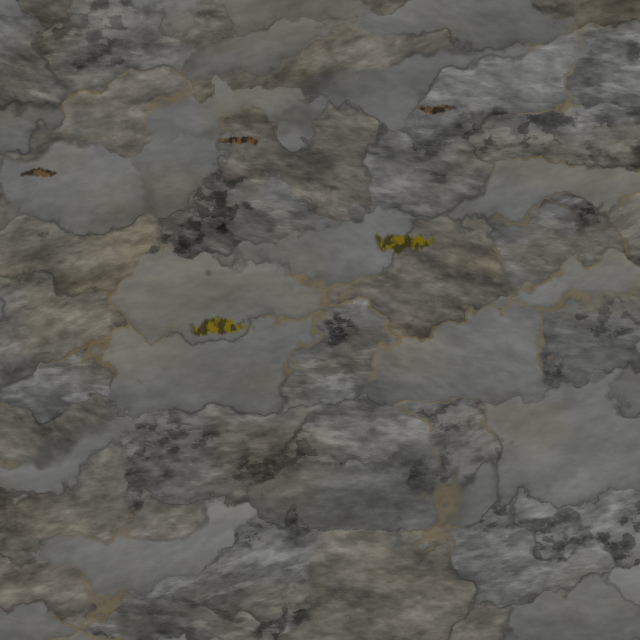
Give the GLSL for this texture, as a Shadertoy shader.

```glsl
vec2 hash2(vec2 p) {
    vec3 a = fract(vec3(p.xyx) * vec3(0.1031, 0.1030, 0.0973));
    a += dot(a, a.yzx + 33.33);
    return fract((a.xx + a.yz) * a.zy);
}

float noise(vec2 p) {
    vec2 i = floor(p), f = fract(p);
    f = f * f * (3.0 - 2.0 * f);
    float low = mix(hash2(i).x, hash2(i + vec2(1, 0)).x, f.x);
    float high = mix(hash2(i + vec2(0, 1)).x, hash2(i + vec2(1, 1)).x, f.x);
    return mix(low, high, f.y);
}

float fbm(vec2 p) {
    float sum = 0.0, amp = 0.5;
    for (int i = 0; i < 5; i++) {
        sum += amp * noise(p);
        p = mat2(0.96, 0.28, -0.28, 0.96) * p * 2.03 + 17.3;
        amp *= 0.53;
    }
    return sum / 1.02;
}

// Surface of one stone: smooth slate, rough streaked rock or brownish rock
vec3 stoneColour(vec2 id, vec2 p) {
    vec2 kind = hash2(id + 71.0);
    float rough = smoothstep(0.3, 0.42, kind.x);
    float brown = smoothstep(0.68, 0.8, kind.x);

    float angle = mix(-0.3, 0.4, kind.y);
    float c = cos(angle), s = sin(angle);
    vec2 along = mat2(c, -s, s, c) * p + kind * 9.0;
    float grain = fbm(along * vec2(13, 40)) - 0.5;
    float cloud = fbm(along * vec2(7, 13) + 40.0) - 0.5;
    float fleck = fbm(along * vec2(65, 130)) - 0.5;

    float tone = 0.405 - 0.03 * rough - 0.012 * brown + 0.03 * (kind.y - 0.5);
    tone += grain * mix(0.09, 0.25, rough) + cloud * 0.12;
    tone += fleck * mix(0.06, 0.17, rough);

    // Pale mineral streaks and dark lichen patches
    float rocky = rough * (1.0 - 0.7 * brown);
    float streak = smoothstep(0.02, 0.2, fbm(along * vec2(22, 75) + 5.0) - 0.5);
    float patches = smoothstep(0.53, 0.65, fbm(p * vec2(10, 15) + kind * 30.0));
    float crumbs = smoothstep(0.42, 0.56, fbm(p * vec2(55, 75)));
    tone += rocky * (0.07 * streak * (1.0 - patches) - 0.12 * patches * crumbs);

    vec3 tint = mix(vec3(1.0, 1.0, 0.985), vec3(1.03, 0.99, 0.905), brown * 0.85);
    return tone * tint;
}

// Ragged flat tuft, 1 inside and 0 outside
float tuft(vec2 p, vec2 centre, vec2 size) {
    vec2 d = (p - centre) / size;
    d += (vec2(fbm(p * 45.0), fbm(p * vec2(90, 35) + 8.0)) - 0.5) * 1.6;
    return 1.0 - smoothstep(0.55, 1.1, length(d));
}

void mainImage(out vec4 fragColor, in vec2 fragCoord) {
    vec2 p = fragCoord / iResolution.xy;

    // Flat irregular stones from a warped, weighted cell pattern
    vec2 q = vec2(p.x * 4.6, (p.y - 0.1 * p.x) * 9.5) + 3.0;
    q += (vec2(fbm(p * 6.0), fbm(p * 6.0 + 50.0)) - 0.5) * 1.5;
    q += (vec2(fbm(p * 26.0 + 9.0), fbm(p * 26.0 + 70.0)) - 0.5) * 0.35;
    float nearest = 9.0, second = 9.0;
    vec2 id = vec2(0), otherId = vec2(0), local = vec2(0);
    for (int y = -2; y <= 2; y++) {
        for (int x = -2; x <= 2; x++) {
            vec2 cell = floor(q) + vec2(x, y);
            vec2 offset = q - cell - hash2(cell);
            float d = length(offset) - 0.35 * hash2(cell + 19.0).y;
            if (d < nearest) {
                second = nearest;
                otherId = id;
                nearest = d;
                id = cell;
                local = offset;
            } else if (d < second) {
                second = d;
                otherId = cell;
            }
        }
    }
    float gap = second - nearest;
    vec3 own = stoneColour(id, p), other = stoneColour(otherId, p);
    vec3 colour = mix(0.5 * (own + other), own, smoothstep(0.0, 0.07, gap));

    // Shaded undersides, thin joints and sandy seams
    colour += 0.022 * clamp(local.y, -1.0, 1.0);
    float wear = fbm(p * 9.0 + 30.0);
    float joint = 1.0 - smoothstep(0.0, 0.1, gap);
    colour *= 1.0 - 0.2 * joint * smoothstep(0.35, 0.6, wear);
    colour *= 1.0 - 0.1 * (1.0 - smoothstep(0.0, 0.35, gap)) * smoothstep(0.2, -0.5, local.y);
    float seam = (1.0 - smoothstep(0.01, 0.07, gap)) * smoothstep(0.56, 0.66, fbm(p * 6.0 + 90.0));
    colour = mix(colour, vec3(0.45, 0.40, 0.30), 0.6 * seam);

    // Earthy stain across the wall, stronger near the top
    float stain = smoothstep(0.45, 0.7, fbm(p * vec2(5, 9) + 12.0) + 0.12 * (p.y - 0.5));
    colour *= mix(vec3(1), vec3(1.0, 0.965, 0.88), 0.7 * stain);

    // Yellow moss and rusty crumbs lodged in hollows
    float speck = smoothstep(0.38, 0.62, fbm(p * vec2(110, 80)));
    for (int i = 0; i < 3; i++) {
        float k = float(i);
        if (i < 2) {
            float moss = tuft(p, fract(vec2(0.62, 0.62) + k * vec2(0.71, 0.87)), vec2(0.05, 0.014));
            colour = mix(colour, mix(vec3(0.22, 0.20, 0.10), vec3(0.44, 0.38, 0.04), speck), 0.9 * moss);
        }
        float rust = tuft(p, fract(vec2(0.68, 0.83) + k * vec2(0.69, 0.95)), vec2(0.03, 0.007));
        colour = mix(colour, mix(vec3(0.15, 0.12, 0.09), vec3(0.36, 0.27, 0.16), speck), 0.85 * rust);
    }

    fragColor = vec4(colour, 1.0);
}
```
